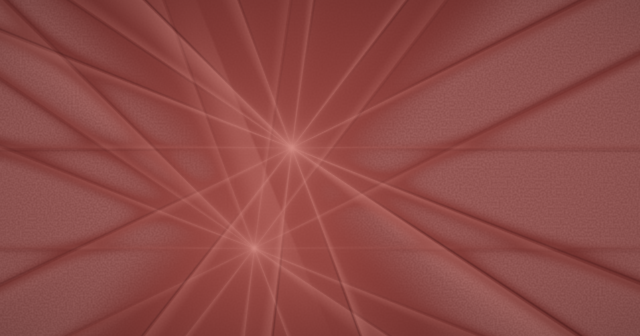
Write a Shadertoy shader that draws this background.

```glsl
// Two radiant stars throw crossing fans of light over a deep red field.
// Each ray is a thin core, a halo and a one-sided wedge; the spaces left
// between rays open into soft, grainy rose patches toward the sides.

const vec3 DEEP_RED = vec3(0.475, 0.200, 0.190);
const vec3 WARM_RED = vec3(0.640, 0.300, 0.275);
const vec3 ROSE     = vec3(0.595, 0.355, 0.345);
const vec3 PALE     = vec3(0.820, 0.540, 0.510);
const vec3 SHADOW   = vec3(0.300, 0.105, 0.105);

// Ray angle in degrees, signed wedge width in degrees, strength
const int RAY_COUNT = 15;
const vec3 RAYS[RAY_COUNT] = vec3[RAY_COUNT](
    vec3(0.0, 2.0, 0.25),    vec3(26.5, -3.0, 0.55),
    vec3(52.5, 3.0, 0.65),   vec3(82.0, 3.0, 0.55),
    vec3(110.5, 6.0, 0.60),  vec3(135.5, 9.0, 0.95),
    vec3(146.0, -3.0, 0.55), vec3(158.5, 2.5, 0.70),
    vec3(180.0, -2.0, 0.30), vec3(205.5, 4.0, 0.45),
    vec3(232.0, 4.0, 0.65),  vec3(263.5, -4.0, 0.70),
    vec3(290.7, 3.0, 0.75),  vec3(326.5, -9.0, 1.00),
    vec3(338.5, -2.8, 0.75));

vec2 gradient(vec2 cell) {
    float h = fract(sin(dot(cell, vec2(127.1, 311.7))) * 43758.5);
    return vec2(cos(6.2832 * h), sin(6.2832 * h));
}

float gradientNoise(vec2 p) {
    vec2 i = floor(p), f = fract(p);
    vec2 u = f * f * (3.0 - 2.0 * f);
    vec2 e = vec2(1.0, 0.0);
    float low = mix(dot(gradient(i), f), dot(gradient(i + e.xy), f - e.xy), u.x);
    float high = mix(dot(gradient(i + e.yx), f - e.yx),
                     dot(gradient(i + e.xx), f - e.xx), u.x);
    return mix(low, high, u.y);
}

// Returns light, thin shadow and closeness to one ray
vec3 rayLayers(vec2 q, float degrees, float wedge, float strength) {
    float a = radians(degrees);
    vec2 dir = vec2(cos(a), sin(a));
    float along = dot(q, dir);
    float off = (dir.x * q.y - dir.y * q.x) * sign(wedge);
    float d = along > 0.0 ? abs(off) : length(q);
    float reach = max(along, 0.0);

    float core = 0.65 * exp(-d / 0.0035) * exp(-2.2 * reach);
    float halo = 0.16 * exp(-d / 0.028) * exp(-1.2 * reach);
    float spread = max(reach * tan(radians(abs(wedge))), 0.001);
    float fan = smoothstep(-0.003, 0.003, off) * (1.0 - smoothstep(0.0, 1.0, off / spread));
    fan *= 0.42 * smoothstep(0.0, 0.12, along) * exp(-0.35 * reach);

    float lineOffset = off + 0.004 + 0.006 * reach;
    float shadow = exp(-pow(lineOffset / 0.0032, 2.0)) * smoothstep(0.15, 0.55, along);
    float closeness = exp(-d / 0.025) * min(1.0, strength * 1.6);
    return vec3((core + halo + fan) * strength, shadow * strength, closeness);
}

vec3 starLayers(vec2 q) {
    vec3 sum = vec3(0.0);
    for (int i = 0; i < RAY_COUNT; i++) {
        sum += rayLayers(q, RAYS[i].x, RAYS[i].y, RAYS[i].z);
    }
    return sum;
}

// Slanted strip, crisp on its right edge and fading to the left
float slantedBand(vec2 p, vec2 edgePoint, float degrees, float width) {
    float a = radians(degrees);
    vec2 dir = vec2(cos(a), sin(a));
    vec2 q = p - edgePoint;
    float side = dot(q, vec2(-dir.y, dir.x));
    float strip = smoothstep(-0.004, 0.006, side) * (1.0 - smoothstep(0.3 * width, width, side));
    return strip * exp(-pow(dot(q, dir) / 0.38, 2.0));
}

void mainImage(out vec4 fragColor, in vec2 fragCoord) {
    vec2 uv = fragCoord / iResolution.xy;
    vec2 p = vec2(uv.x * 1.91, uv.y);
    vec2 upper = p - vec2(0.871, 0.560);
    vec2 lower = p - vec2(0.759, 0.261);

    vec3 upperRays = starLayers(upper);
    vec3 lowerRays = starLayers(lower);
    vec3 rays = upperRays + lowerRays * vec3(0.72, 0.45, 0.9);

    // Warm field around the stars
    float warmth = 0.45 * exp(-3.0 * dot(upper, upper)) + 0.40 * exp(-6.0 * dot(lower, lower));
    vec3 color = mix(DEEP_RED, WARM_RED, min(warmth, 0.8));

    // Rose patches in the open spaces
    float sideways = abs(p.x - 0.82) - 0.9 * abs(p.y - 0.45);
    float openness = smoothstep(0.75, 0.12, rays.z) * smoothstep(0.02, 0.28, sideways);
    color = mix(color, ROSE, 0.9 * openness);

    // Light, then fine dark edges
    float light = rays.x + 0.30 * slantedBand(p, vec2(0.765, 0.560), 112.0, 0.11);
    color = mix(color, PALE, 1.0 - exp(-light));
    color = mix(color, SHADOW, 0.45 * min(rays.y, 1.0));

    // Grain and vignette
    color += 0.035 * gradientNoise(p * 170.0) * (0.3 + openness);
    vec2 corner = 2.0 * uv - 1.0;
    color *= 1.0 - 0.10 * pow(dot(corner, corner), 1.5) * 0.6;
    fragColor = vec4(clamp(color, 0.0, 1.0), 1.0);
}
```
